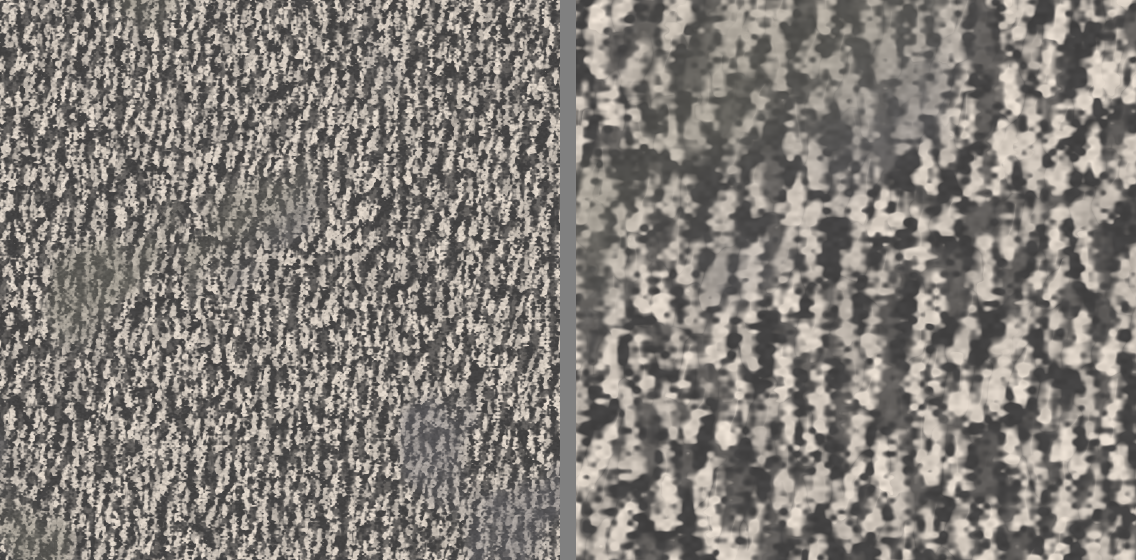
Left, the full canvas; right, a detail of the centre.
Reproduce this texture procedurally as a WebGL 2 fragment shader.

```glsl
#version 300 es
precision highp float;

uniform vec2 u_resolution;
out vec4 fragColor;

#define FLECK_CELL vec2(0.0180, 0.0330)
#define FLECK_WIDTH vec2(0.30, 0.14)
#define EDGE_SOFTNESS 0.22
#define RAGGEDNESS 0.50
#define LEAN 0.22
#define SHADE_AMOUNT 0.24
#define WASH_AMOUNT 0.45
#define GRAIN_AMOUNT 0.16
#define DARK_YARN vec3(0.262, 0.258, 0.258)
#define LIGHT_YARN vec3(0.880, 0.838, 0.790)
#define COOL_WASH vec3(0.415, 0.410, 0.430)
#define OLIVE_WASH vec3(0.440, 0.435, 0.395)

vec2 hash2(vec2 p) {
    vec3 q = fract(p.xyx * vec3(0.1031, 0.1030, 0.0973));
    q += dot(q, q.yzx + 33.33);
    return fract((q.xx + q.yz) * q.zy);
}

float valueNoise(vec2 p) {
    vec2 i = floor(p);
    vec2 f = fract(p);
    f = f * f * (3.0 - 2.0 * f);
    float low = mix(hash2(i).x, hash2(i + vec2(1, 0)).x, f.x);
    float high = mix(hash2(i + vec2(0, 1)).x, hash2(i + vec2(1, 1)).x, f.x);
    return mix(low, high, f.y);
}

// Cellular field of leaning, tapered strokes, one per jittered cell
float flecks(vec2 p, vec2 cell, float ragged, float seed) {
    float column = floor(p.x / cell.x);
    float cover = 0.0;
    for (int i = -1; i <= 1; i++) {
        float x = column + float(i);
        float shift = hash2(vec2(x, seed)).x;
        float row = floor(p.y / cell.y - shift);
        for (int j = -1; j <= 1; j++) {
            vec2 id = vec2(x, row + float(j));
            vec2 jitter = hash2(id + seed);
            vec2 traits = hash2(id + seed + 71.7);
            vec2 center = (id + vec2(0.5, 0.5 + shift) + (jitter - 0.5) * 0.85) * cell;
            float slope = LEAN * (2.4 * traits.x - 0.6);
            vec2 axis = vec2(slope, 1.0) * cell.y * mix(0.22, 0.52, traits.y);
            vec2 offset = p - center;
            float along = clamp(dot(offset, axis) / dot(axis, axis), -1.0, 1.0);
            float dist = length(offset - axis * along) / cell.x;
            float width = mix(FLECK_WIDTH.x, FLECK_WIDTH.y, along * 0.5 + 0.5);
            float body = smoothstep(-EDGE_SOFTNESS, EDGE_SOFTNESS, width - dist + ragged);
            float strength = mix(0.65, 1.0, sqrt(fract(jitter.x * 7.0 + traits.y)));
            cover = max(cover, body * strength);
        }
    }
    return cover;
}

// Broad drifting bands from layered sines
float drift(vec2 p) {
    return sin(p.x * 7.0 + 2.1 * sin(p.y * 5.0 + 0.6))
         + sin(p.y * 11.0 + p.x * 6.0 + 1.7 * sin(p.x * 9.0))
         + 0.5 * sin(p.x * 23.0 - p.y * 17.0);
}

void main() {
    vec2 p = gl_FragCoord.xy / u_resolution;

    // Fine knit grain breaks up the stroke edges
    float fine = valueNoise(p * vec2(230.0, 290.0)) - 0.5;
    float medium = valueNoise(p * vec2(150.0, 105.0) + 19.0) - 0.5;
    float ragged = RAGGEDNESS * (fine + 0.7 * medium);
    vec2 frayed = p + vec2(0.003 * medium, 0.004 * fine);

    // Bright flecks over broader, dim shading
    float light = flecks(frayed, FLECK_CELL, ragged, 3.0);
    float shade = flecks(frayed, FLECK_CELL * 1.35, ragged, 47.0);
    light += (1.0 - light) * SHADE_AMOUNT * shade;
    vec3 color = mix(DARK_YARN, LIGHT_YARN, light);

    // Worn patches with a faint cool or olive cast
    float patches = drift(p) + 1.2 * (valueNoise(p * vec2(26.0, 20.0)) - 0.5);
    float wash = WASH_AMOUNT * smoothstep(0.9, 2.3, patches);
    float warmth = smoothstep(-0.4, 0.6, sin(p.x * 5.0 + 1.0) - sin(p.y * 6.0));
    color = mix(color, mix(COOL_WASH, OLIVE_WASH, warmth), wash);

    // Thread texture
    float thread = valueNoise(p * vec2(250.0, 330.0) + 57.0) - 0.5;
    color *= 1.0 + GRAIN_AMOUNT * thread;

    fragColor = vec4(color, 1.0);
}
```
